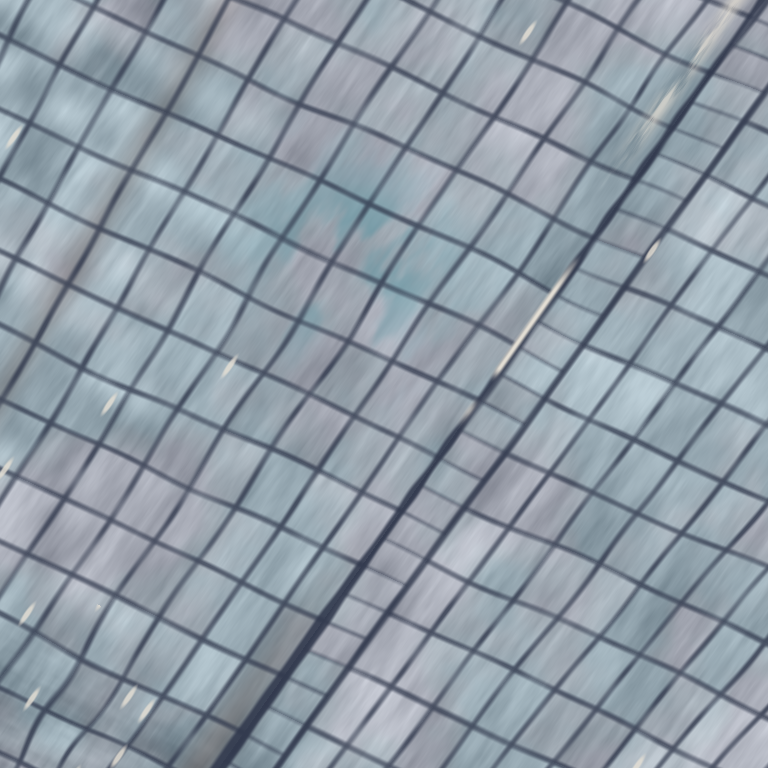
Write a WebGL 2 fragment shader that draws this texture.

```glsl
#version 300 es
precision highp float;

#define COLUMNS 8.0
#define ROW_STEP 0.095
#define ROW_SLOPE 0.46
#define LINE_HALF 0.0034
#define LINE_SOFT 0.0030
#define LINE_DARKNESS 0.80
#define WOBBLE 0.07
#define STREAKS 0.36
#define CELL_VARIATION 0.24
#define HEM_WIDTH 1.05

uniform vec2 u_resolution;
out vec4 fragColor;

const vec3 SHADE = vec3(0.43, 0.47, 0.51);
const vec3 LIGHT = vec3(0.81, 0.85, 0.88);
const vec3 THREAD = vec3(0.19, 0.22, 0.30);
const vec3 TEAL = vec3(0.40, 0.58, 0.63);
const vec3 RUST = vec3(0.47, 0.42, 0.41);
const vec3 CREAM = vec3(0.89, 0.87, 0.83);

float hash(vec2 p) {
    vec3 q = fract(vec3(p.xyx) * 0.1031);
    q += dot(q, q.yzx + 33.33);
    return fract((q.x + q.y) * q.z);
}

float noise(vec2 p) {
    vec2 i = floor(p), f = fract(p);
    f = f * f * (3.0 - 2.0 * f);
    return mix(mix(hash(i), hash(i + vec2(1, 0)), f.x),
               mix(hash(i + vec2(0, 1)), hash(i + vec2(1, 1)), f.x), f.y);
}

float fbm(vec2 p) {
    float sum = 0.0, gain = 0.5;
    for (int i = 0; i < 4; i++) {
        sum += gain * noise(p);
        p = p * 2.03 + 17.0;
        gain *= 0.5;
    }
    return sum / 0.9375;
}

// Coverage of a soft stroke at distance d from its centre
float stroke(float d, float halfWidth) {
    return 1.0 - smoothstep(halfWidth - LINE_SOFT, halfWidth + LINE_SOFT, abs(d));
}

// Distance to the nearest whole number
float toLine(float x) {
    return abs(fract(x + 0.5) - 0.5);
}

// Soft band centred on c
float band(float x, float c, float w) {
    float t = (x - c) / w;
    return exp(-t * t);
}

void main() {
    vec2 p = gl_FragCoord.xy / u_resolution;
    float down = 1.0 - p.y;

    // Fanned columns and slanted rows; the seam lies at u = COLUMNS
    float span = 0.704 - 0.134 * down;
    float u = COLUMNS * (p.x - 0.288 + 0.573 * down) / span;
    float v = (down - ROW_SLOPE * p.x - 0.236) / ROW_STEP;
    float columnSize = span / COLUMNS * 0.82;
    float seam = (u - COLUMNS) * columnSize;
    vec2 weave = vec2(dot(p, vec2(0.82, -0.57)), dot(p, vec2(0.57, 0.82)));

    // The folded hem has tighter rows, the far panel is shifted
    float pastSeam = step(COLUMNS, u);
    float pastHem = step(COLUMNS + HEM_WIDTH, u);
    float hem = pastSeam - pastHem;
    float crumple = smoothstep(0.70, 0.93, down - 0.6 * p.x);
    vec2 grid = vec2(u - mix(0.15, 0.05, pastSeam), v);
    grid += (WOBBLE + 0.12 * crumple) * (vec2(noise(p * 9.0), noise(p * 8.0 + 40.0)) * 2.0 - 1.0);
    grid.y = grid.y * (1.0 + hem) + 0.5 * pastHem;
    float rowSize = ROW_STEP * 0.9 / (1.0 + hem);
    vec2 cell = floor(grid) + 60.0 + 20.0 * pastSeam;

    // Woven streaks, broad folds and brightness of each cell
    float fine = fbm(weave * vec2(110.0, 16.0));
    float broad = fbm(weave * vec2(22.0, 9.0) + 7.0);
    float ruffled = 1.0 - smoothstep(0.2, 0.65, p.x + 0.4 * down);
    float tone = 0.54 + STREAKS * (fine - 0.5) + 0.5 * (broad - 0.5);
    tone += CELL_VARIATION * (hash(cell) - 0.5);
    tone += 0.10 * (0.5 - fract(grid.y)) + 0.5 * ruffled * (noise(weave * vec2(17.0, 24.0)) - 0.5);
    tone += 0.20 * band(u, 9.8, 0.38) - 0.12 * band(u, 7.7, 0.5);
    tone -= crumple * (0.15 + 0.9 * (fbm(vec2(p.x * 9.0, v * 2.2)) - 0.4));
    vec3 color = mix(SHADE, LIGHT, clamp(tone, -0.35, 1.1));

    // Cool and warm tints
    float tint = fbm(p * 6.0 + 3.0) + 0.2 * (hash(cell + 9.0) - 0.5);
    color += vec3(0.025, 0.0, 0.008) * smoothstep(0.50, 0.35, tint);
    color += vec3(-0.025, 0.005, 0.008) * smoothstep(0.48, 0.65, tint);
    float tealPatch = band(length(p - vec2(0.46, 0.66)), 0.0, 0.13);
    color = mix(color, TEAL, tealPatch * smoothstep(0.42, 0.7, broad) * 0.8);
    color = mix(color, RUST, 0.30 * band(u, 0.1, 0.28));
    color = mix(color, RUST, 0.45 * band(u, 7.6, 0.4) * smoothstep(0.65, 1.0, down));

    // Grid threads, uneven in strength
    float columnLine = stroke(toLine(grid.x) * columnSize, LINE_HALF);
    float rowLine = stroke(toLine(grid.y) * rowSize, LINE_HALF * (1.0 - 0.25 * hem));
    columnLine *= 0.55 + 0.55 * noise(weave * vec2(14.0, 30.0));
    rowLine *= (0.65 + 0.45 * noise(p * 30.0)) * (1.0 - 0.35 * hem);
    float threads = 1.0 - (1.0 - min(columnLine, 1.0)) * (1.0 - min(rowLine, 1.0) * 0.9);
    color = mix(color, THREAD, LINE_DARKNESS * threads);

    // Seam shadow, wider toward the bottom, and the hem edge
    float seamHalf = 0.003 + 0.005 * smoothstep(0.5, 1.0, down) + 0.003 * noise(weave * 25.0);
    color = mix(color, THREAD, 0.88 * stroke(seam, seamHalf));
    color = mix(color, THREAD, 0.6 * stroke(seam - HEM_WIDTH * columnSize, 0.004));

    // Pale worn ridge beside the seam
    float ridge = band(seam, -0.027, 0.010) * smoothstep(0.26, 0.14, down);
    color = mix(color, CREAM, 0.75 * ridge * smoothstep(0.25, 0.6, fine));
    float worn = smoothstep(0.32, 0.38, down) * smoothstep(0.56, 0.52, down);
    worn *= smoothstep(0.38, 0.6, noise(vec2(3.0, weave.y * 17.0)));
    color = mix(color, CREAM, worn * stroke(seam + 0.002, 0.0035));

    // Scattered glints, frequent in the crumpled corner
    vec2 spot = weave * vec2(30.0, 14.0);
    vec2 id = floor(spot) + 50.0;
    vec2 offset = fract(spot) - 0.5 - 0.3 * (vec2(hash(id), hash(id + 5.0)) - 0.5);
    float chance = 0.012 + 0.36 * crumple;
    float glint = step(hash(id + 21.0), chance) * smoothstep(0.32, 0.12, length(offset * vec2(2.2, 1.0)));
    color = mix(color, CREAM, 0.85 * glint);

    fragColor = vec4(clamp(color, 0.0, 1.0), 1.0);
}
```
